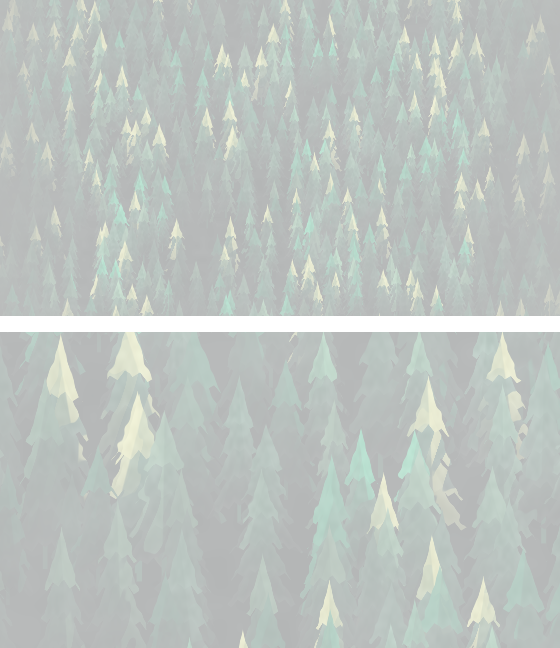
Top, the full canvas; bottom, a detail of the centre.
A Shadertoy shader for this pattern:

```glsl
const vec3 MIST  = vec3(0.716, 0.724, 0.724);
const vec3 HAZE  = vec3(0.742, 0.750, 0.746);
const vec3 SAGE  = vec3(0.735, 0.798, 0.772);
const vec3 PALE  = vec3(0.785, 0.872, 0.812);
const vec3 MINT  = vec3(0.715, 0.885, 0.815);
const vec3 CREAM = vec3(0.925, 0.930, 0.825);

const vec2 CELL = vec2(0.068, 0.043);
const int ROWS = 5;
const int TIERS = 4;
const float CREAM_FROM = 0.79;

float hash(vec2 p) {
    vec3 q = fract(vec3(p.xyx) * 0.1031);
    q += dot(q, q.yzx + 33.33);
    return fract((q.x + q.y) * q.z);
}

float noise(vec2 p) {
    vec2 i = floor(p), f = fract(p);
    f = f * f * (3.0 - 2.0 * f);
    return mix(mix(hash(i), hash(i + vec2(1, 0)), f.x),
               mix(hash(i + vec2(0, 1)), hash(i + vec2(1, 1)), f.x), f.y);
}

// Signed distance to one drooping, ragged tier; q.y grows downward from the tip
float tierDistance(vec2 q, float tier, float seed) {
    float top = 0.030 * tier;
    float bottom = 0.062 + 0.034 * tier;
    float halfWidth = 0.023 + 0.006 * tier;
    float t = max((q.y - top) / (bottom - top), 0.0);
    float side = abs(q.x) - halfWidth * pow(t, 1.15);
    side += 0.007 * (noise(q * 120.0 + seed * 91.0) - 0.5) * min(t, 1.0);
    float ragged = abs(fract(q.x * 60.0 + seed * 7.0) - 0.5);
    float hem = q.y - bottom - 0.3 * abs(q.x) + 0.014 * ragged;
    return max(max(side * 0.9, hem), top - q.y);
}

// Leaf colour of a whole tree: sage through pale and mint, some cream
vec3 treeColor(float pick) {
    vec3 c = mix(SAGE, PALE, smoothstep(0.15, 0.45, pick));
    c = mix(c, MINT, smoothstep(0.5, 0.62, pick));
    return pick > CREAM_FROM ? CREAM : c;
}

// Colour of a tier: lit facet, angular streaks, and fading into the mist
vec3 tierColor(vec2 q, float tier, float seed, vec3 tint, float strength) {
    float lean = (seed - 0.5) * 0.8;
    float facet = smoothstep(-0.0012, 0.0012, q.x + lean * (q.y - 0.03));
    facet = seed > 0.5 ? facet : 1.0 - facet;
    float brush = noise(vec2(q.x * 95.0 + q.y * 35.0, q.y * 32.0) + seed * 57.0);
    float streak = smoothstep(0.52, 0.57, brush);
    float lit = tier < 0.5 ? 1.0 - 0.4 * facet * (1.0 - 0.5 * streak)
                           : streak * (0.85 - 0.6 * facet);
    vec3 c = mix(SAGE, tint, lit);
    float dabs = noise(q * vec2(170.0, 120.0) + seed * 23.0) - 0.5;
    c += 0.035 * dabs + 0.012 * (0.5 - facet);
    float fade = smoothstep(0.03, 0.18, q.y) * (1.0 - 0.5 * lit);
    return mix(MIST, c, strength * (1.0 - fade));
}

// Paints a tree over the colour behind it, lowest tier first
vec3 paintTree(vec3 behind, vec2 q, float seed, vec3 tint, float strength, float soft) {
    vec3 c = behind;
    float trunk = max(abs(q.x) - 0.003, abs(q.y - 0.165) - 0.02);
    c = mix(c, mix(MIST, SAGE, 0.6 * strength), 1.0 - smoothstep(-soft, soft, trunk));
    for (int i = TIERS - 1; i >= 0; i--) {
        float tier = float(i);
        float d = tierDistance(q, tier, seed);
        float cover = 1.0 - smoothstep(-soft, soft, d);
        vec3 leaf = tierColor(q, tier, seed, tint, strength);
        leaf += 0.014 * strength * smoothstep(-0.012, 0.0, d);
        c = mix(c, leaf, cover * 0.93);
    }
    return c;
}

// Forest rows from the farthest (upper) to the nearest (lower)
vec3 forest(vec2 p, float aspect, float soft) {
    vec3 c = MIST;
    vec2 base = floor(p / CELL);
    for (int row = ROWS; row >= 0; row--) {
        for (int col = -1; col <= 1; col++) {
            vec2 id = base + vec2(col, row);
            float seed = hash(id + 17.3);
            vec2 jitter = vec2(0.1 + 0.8 * hash(id + 5.1), hash(id + 41.7));
            vec2 tip = (id + jitter) * CELL;
            float clump = smoothstep(0.2, 0.75, noise(tip * 5.0 + 3.0));
            if (hash(id + 73.9) > 0.5 + 0.4 * clump) continue;

            float size = mix(0.75, 1.1, hash(id + 29.2));
            float slim = mix(0.72, 1.0, hash(id + 83.6));
            vec2 q = vec2((p.x - tip.x) / slim, tip.y - p.y) / size;
            float edge = abs(tip.x / aspect - 0.5) * 2.0;
            float pick = hash(id + 101.5);
            bool accent = pick > CREAM_FROM;
            float strength = mix(0.35, 1.0, hash(id + 61.4)) * mix(0.6, 1.1, clump);
            strength = accent ? 0.97 : min(strength, 1.0);
            strength *= 1.0 - (accent ? 0.25 : 0.5) * smoothstep(0.55, 1.0, edge);
            c = paintTree(c, q, seed, treeColor(pick), strength, soft / size);
        }
    }
    return c;
}

void mainImage(out vec4 fragColor, in vec2 fragCoord) {
    vec2 p = fragCoord / iResolution.y;
    float aspect = iResolution.x / iResolution.y;
    vec3 c = forest(p, aspect, 0.6 / iResolution.y);

    // Faint painted mottling
    c += 0.012 * (noise(p * 45.0) - 0.5) + 0.012 * (noise(p * 9.0 + 9.0) - 0.5);

    // Pale haze closing in from the sides
    vec2 away = abs(fragCoord / iResolution.xy - 0.5) * 2.0;
    float haze = smoothstep(0.6, 1.05, away.x) * 0.45 + smoothstep(0.8, 1.1, away.y) * 0.2;
    fragColor = vec4(mix(c, HAZE, haze), 1.0);
}
```
